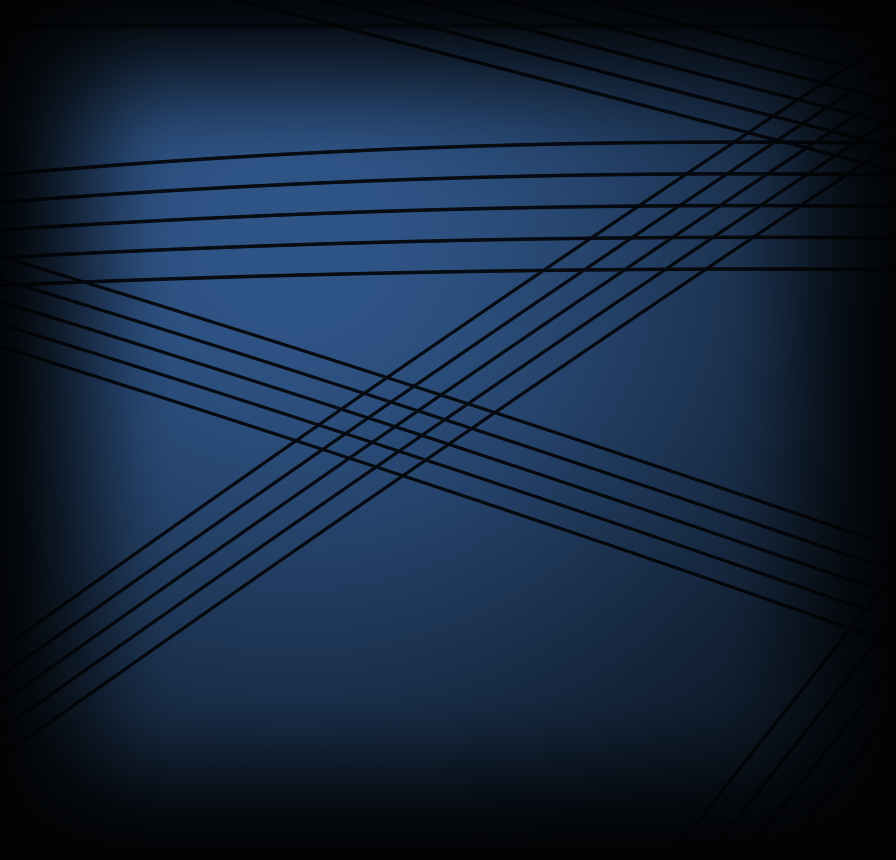
Reproduce this background procedurally as a Shadertoy shader.

```glsl
// Coverage of five dark strands; each curve holds left height, right height and bow.
float strands(vec2 p, vec3 first, vec3 spacing, float halfWidth) {
    float aspect = iResolution.x / iResolution.y;
    float pixel = 1.0 / iResolution.y;
    float cover = 0.0;
    for (int i = 0; i < 5; i++) {
        vec3 curve = first + float(i) * spacing;
        float height = mix(curve.x, curve.y, p.x) - curve.z * p.x * (1.0 - p.x);
        float slope = (curve.y - curve.x - curve.z * (1.0 - 2.0 * p.x)) / aspect;
        float dist = abs(p.y - height) / sqrt(1.0 + slope * slope);
        cover = max(cover, 1.0 - smoothstep(halfWidth - 0.6 * pixel, halfWidth + 0.6 * pixel, dist));
    }
    return cover;
}

// Soft darkening towards all four borders.
float vignette(vec2 p) {
    float sides = smoothstep(-0.03, 0.2, p.x) * smoothstep(-0.03, 0.2, 1.0 - p.x);
    return sides * smoothstep(-0.03, 0.2, p.y) * smoothstep(-0.02, 0.2, 1.0 - p.y);
}

void mainImage(out vec4 fragColor, in vec2 fragCoord) {
    // Canvas units, with y measured downwards
    vec2 p = fragCoord / iResolution.xy;
    p.y = 1.0 - p.y;

    // Blue glow, brightest at the upper left
    vec2 offset = p - vec2(0.33, 0.28);
    float glow = exp(-2.2 * dot(offset, offset)) * vignette(p);
    vec3 color = vec3(0.004, 0.008, 0.012) + vec3(0.18, 0.325, 0.52) * glow;

    // Dark seam below the top border
    color *= 1.0 - 0.6 * exp(-pow((p.y - 0.03) / 0.003, 2.0));

    // Bundles: arched, falling, rising, upper right, lower right
    float ink = strands(p, vec3(0.203, 0.167, 0.056), vec3(0.0322, 0.0366, -0.0075), 0.0021);
    ink = max(ink, strands(p, vec3(0.298, 0.637, 0.022), vec3(0.0262, 0.0281, 0.0), 0.0019));
    ink = max(ink, strands(p, vec3(0.756, 0.041, 0.033), vec3(0.0312, 0.031, -0.0025), 0.0019));
    ink = max(ink, strands(p, vec3(-0.072, 0.199, 0.0), vec3(-0.0264, -0.0268, 0.0), 0.002));
    ink = max(ink, strands(p, vec3(1.981, 0.664, 0.0), vec3(0.064, 0.0525, 0.0), 0.0019));
    color = mix(color, vec3(0.015, 0.025, 0.04) * (0.3 + glow), 0.95 * ink);

    fragColor = vec4(color, 1.0);
}
```
